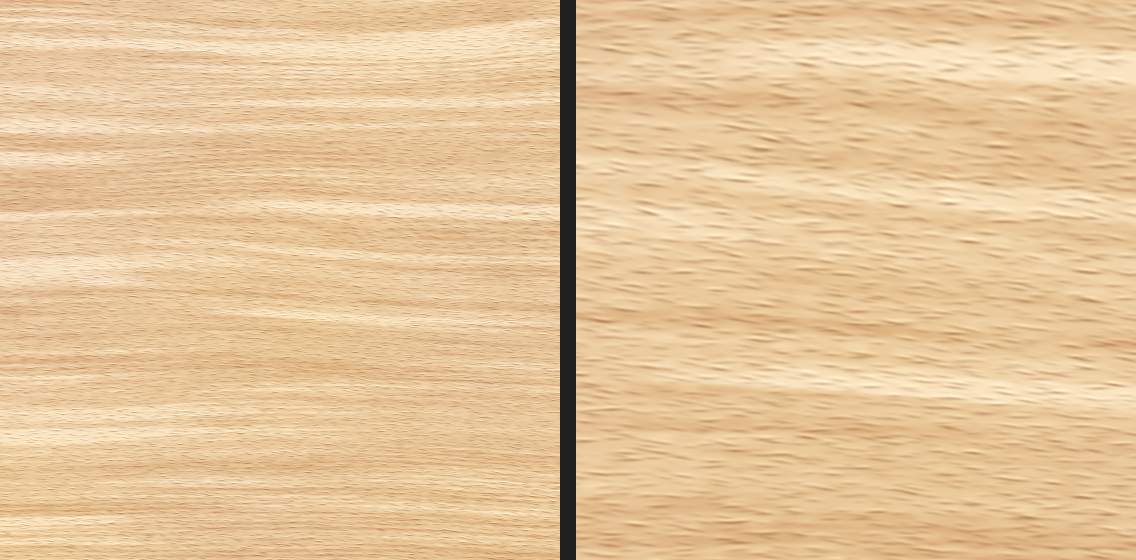
Left: the whole. Right: its middle third, enlarged.
A three.js fragment shader for this texture:

```glsl
// Pale beech veneer: horizontal grain drawn as stretched noise in a gently
// warped coordinate, with light streaks, thin growth lines and a dense
// scatter of short dark pores that follow the grain.

#define WARP_AMOUNT 0.045
#define SWIRL_AMOUNT 0.055
#define GRAIN_CONTRAST 0.95
#define STREAK_STRENGTH 0.36
#define LINE_STRENGTH 0.17
#define FIBRE_STRENGTH 0.52
#define PORE_CELL vec2(0.0160, 0.0056)
#define PORE_SIZE vec2(0.0058, 0.00095)
#define PORE_DARKNESS 0.21
#define DARK_WOOD vec3(0.855, 0.685, 0.505)
#define MID_WOOD vec3(0.908, 0.780, 0.610)
#define LIGHT_WOOD vec3(0.968, 0.885, 0.755)

varying vec2 vUv;

float hash(vec2 p) {
  vec3 q = fract(p.xyx * vec3(0.1031, 0.1030, 0.0973));
  q += dot(q, q.yzx + 33.33);
  return fract((q.x + q.y) * q.z);
}

// Value noise from 0 to 1
float noise(vec2 p) {
  vec2 i = floor(p);
  vec2 f = fract(p);
  f = f * f * f * (f * (f * 6.0 - 15.0) + 10.0);
  float low = mix(hash(i), hash(i + vec2(1.0, 0.0)), f.x);
  float high = mix(hash(i + vec2(0.0, 1.0)), hash(i + vec2(1.0, 1.0)), f.x);
  return mix(low, high, f.y);
}

// Bends the straight grain; one flat-sawn swirl drifts across the middle
vec2 grainSpace(vec2 uv) {
  float bend = WARP_AMOUNT * noise(uv * vec2(1.7, 3.0) + 11.0);
  bend += 0.005 * noise(uv * vec2(4.0, 13.0) + 37.0);
  float band = (uv.y - 0.50) / 0.14;
  bend += SWIRL_AMOUNT * smoothstep(0.1, 0.8, uv.x) * exp(-band * band);
  return vec2(uv.x, uv.y + bend);
}

// Tone of the wood: 0 dark, 0.5 mid, 1 light
float grainTone(vec2 g) {
  float broad = noise(g * vec2(1.1, 10.0) + 5.0) - 0.5;
  float medium = noise(g * vec2(1.4, 38.0) + 19.0) - 0.5;
  float narrow = noise(g * vec2(2.2, 95.0) + 43.0) - 0.5;
  float tone = 0.45 + GRAIN_CONTRAST * (0.18 * broad + 0.33 * medium + 0.42 * narrow);

  // Long light streaks with a crisp heart
  float streak = noise(g * vec2(1.5, 47.0) + 71.0);
  streak = smoothstep(0.62, 0.90, streak + 0.16 * narrow);
  tone += STREAK_STRENGTH * streak;

  // Thin growth lines that fade in and out
  float phase = g.y * 640.0 + 9.0 * noise(g * vec2(2.0, 14.0) + 83.0);
  float presence = smoothstep(0.35, 0.75, noise(g * vec2(2.2, 11.0) + 97.0));
  tone += LINE_STRENGTH * presence * sin(phase);

  // Fine fibres
  float fibre = 0.5 * noise(g * vec2(10.0, 180.0) + 3.0);
  fibre += 0.5 * noise(g * vec2(70.0, 290.0) + 29.0);
  return tone + FIBRE_STRENGTH * (fibre - 0.5);
}

// Short soft dashes, one per jittered cell; pale rims give a negative value
float pores(vec2 g, float seed) {
  vec2 p = g / PORE_CELL + seed;
  vec2 cell = floor(p);
  float amount = 0.0;
  for (int j = -1; j <= 1; j++) {
    for (int i = -1; i <= 1; i++) {
      vec2 id = cell + vec2(float(i), float(j));
      vec2 jitter = vec2(hash(id + 0.37), hash(id + 51.7));
      float weight = hash(id + 113.1);
      vec2 d = (p - id - jitter) * PORE_CELL;
      d.y += d.x * (0.24 * hash(id + 171.3) - 0.06);
      d /= PORE_SIZE * vec2(0.55 + 0.65 * weight, 1.0);
      float along = exp(-d.x * d.x);
      float rim = d.y - 2.0;
      float profile = exp(-d.y * d.y) - 0.40 * exp(-rim * rim);
      amount += weight * along * profile;
    }
  }
  return amount;
}

vec3 woodColour(float tone) {
  vec3 lower = mix(DARK_WOOD, MID_WOOD, smoothstep(0.0, 0.5, tone));
  return mix(lower, LIGHT_WOOD, smoothstep(0.42, 1.02, tone));
}

void main() {
  vec2 grain = grainSpace(vUv);
  vec3 colour = woodColour(grainTone(grain));

  // Pores in two overlapping layers, browner than the wood; they bend less
  vec2 poreSpace = mix(vUv, grain, 0.5);
  float pore = pores(poreSpace, 7.3) + 0.7 * pores(poreSpace, 231.6);
  pore = clamp(pore, -0.5, 1.3);
  colour *= 1.0 - PORE_DARKNESS * pore * vec3(0.70, 1.0, 1.25);

  // Slow drift from rosy at the left edge to golden at the right
  float rosy = smoothstep(0.65, 0.0, vUv.x) * smoothstep(-0.2, 0.8, vUv.y);
  float golden = noise(vUv * 2.3 + 61.0) - 0.5;
  colour += (rosy - 0.25) * vec3(-0.006, -0.004, 0.036);
  colour += golden * vec3(0.008, 0.006, -0.030);

  gl_FragColor = vec4(clamp(colour + 0.010, 0.0, 1.0), 1.0);
}
```
